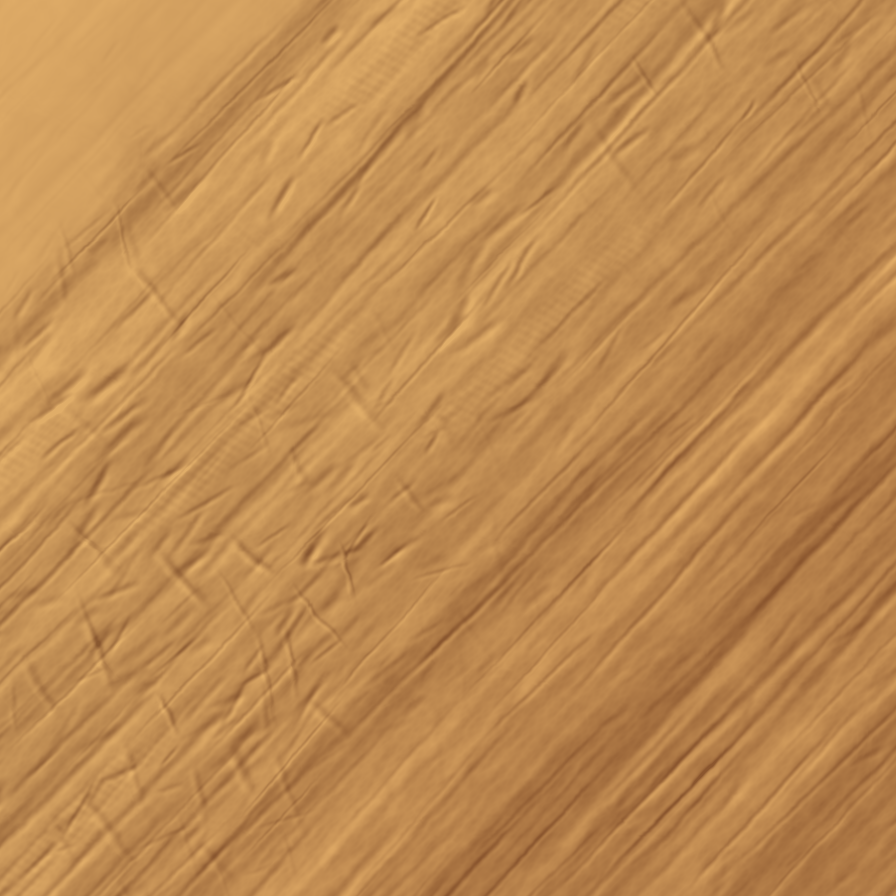
Reproduce this texture procedurally as a WebGL 2 fragment shader.

```glsl
#version 300 es
precision highp float;

uniform vec2 u_resolution;
out vec4 fragColor;

const vec3 SHADOW_SAND = vec3(0.60, 0.405, 0.23);
const vec3 LIGHT_SAND = vec3(0.85, 0.65, 0.39);
const vec3 RUST_TINT = vec3(0.006, -0.007, -0.008);
const float TRACK_ANGLE = 0.81;   // direction of the ruts, radians
const float BASE_TONE = 0.635;
const float TONE_SLOPE = 0.46;    // brightening across the ruts
const float STREAK_GAIN = 0.085;
const float RUT_GAIN = 0.52;
const float LINE_GAIN = 0.36;
const float GOUGE_GAIN = 0.58;
const float SCRATCH_GAIN = 0.5;
const float RIPPLE_GAIN = 0.04;
const float CRUMB_GAIN = 0.2;
const float GRAIN_GAIN = 0.1;
const float SMOOTH_EDGE = 0.47;   // untouched sand starts here

vec3 hash3(vec2 cell) {
    vec3 h = fract(cell.xyx * vec3(0.1031, 0.1030, 0.0973));
    h += dot(h, h.yxz + 33.33);
    return fract((h.xxy + h.yzz) * h.zyx);
}

vec2 rotate(vec2 p, float angle) {
    float c = cos(angle), s = sin(angle);
    return vec2(c * p.x + s * p.y, c * p.y - s * p.x);
}

// Soft isotropic undulation from layered, turned sines
float undulation(vec2 p) {
    float sum = 0.0, amp = 0.5;
    for (int i = 0; i < 5; i++) {
        p = rotate(p, 1.1) * 1.6 + 0.7 * sin(p.yx * 1.3);
        sum += amp * sin(p.x) * sin(p.y + 1.7);
        amp *= 0.75;
    }
    return sum;
}

// Nearest-point distance, used for grain and crumbs
float cellular(vec2 p) {
    vec2 id = floor(p);
    float nearest = 2.0;
    for (int k = 0; k < 9; k++) {
        vec2 c = id + vec2(k % 3 - 1, k / 3 - 1);
        nearest = min(nearest, length(c + hash3(c).xy - p));
    }
    return nearest;
}

// Scattered tapered grooves: dark core with a lit lower rim
float grooves(vec2 p, vec2 cell, float width, float tilt, float density, float seed) {
    vec2 q = p / cell, id = floor(q);
    float sum = 0.0;
    for (int k = 0; k < 9; k++) {
        vec2 c = id + vec2(k % 3 - 1, k / 3 - 1);
        vec3 place = hash3(c + seed), shape = hash3(c + seed + 71.3);
        vec2 d = rotate((q - c - place.xy) * cell, tilt * (2.0 * shape.x - 1.0));
        float halfLength = cell.x * mix(0.35, 0.92, shape.y);
        float taper = 1.0 - smoothstep(0.25, 1.0, abs(d.x) / halfLength);
        float x = d.y / (width * mix(0.6, 1.5, shape.z));
        float profile = 0.6 * exp(-(x + 1.9) * (x + 1.9)) - exp(-x * x);
        float depth = step(place.z, density) * mix(0.35, 1.0, fract(shape.x * 17.0));
        sum += depth * taper * profile;
    }
    return sum;
}

// Long bands, each with its own slight drift and fading
float streaks(vec2 t) {
    float sum = 0.0, freq = 21.0, amp = 1.25;
    for (int i = 0; i < 9; i++) {
        float n = float(i);
        float drift = 0.03 * sin(n * 2.3) * t.x + 0.003 * sin(t.x * 6.0 + n * 1.9);
        float fade = 0.65 + 0.35 * sin(t.x * (3.0 + n) + t.y * 11.0 + n * 4.1);
        sum += amp * fade * sin((t.y + drift) * freq + n * 2.7);
        freq *= 1.43;
        amp *= 0.94;
    }
    return sum;
}

float blob(vec2 p, vec2 centre, float radius) {
    vec2 d = (p - centre) / radius;
    return exp(-dot(d, d));
}

void main() {
    vec2 p = (gl_FragCoord.xy - 0.5 * u_resolution) / u_resolution.y;
    vec2 t = rotate(p, TRACK_ANGLE);   // x along the ruts, y across them
    float soft = undulation(p * 5.0);
    float fine = undulation(p * 30.0 + 3.0);
    vec2 w = t + vec2(0.0, 0.0013 * fine + 0.0015 * soft);

    // Regions of wear
    float untouched = smoothstep(-0.03, 0.03, t.y - SMOOTH_EDGE + 0.012 * soft);
    float driven = 1.0 - 0.88 * untouched;
    float upper = smoothstep(-0.12, 0.06, t.y);
    float scuffed = blob(p, vec2(-0.33, -0.27), 0.2) + blob(p, vec2(-0.14, -0.08), 0.17);
    float crossed = min(1.0, scuffed + 0.7 * blob(p, vec2(0.3, 0.4), 0.15)
                  + 0.6 * blob(p, vec2(-0.38, 0.2), 0.14));

    // Ruts and marks
    float relief = STREAK_GAIN * streaks(w) * mix(1.0, 0.75, upper);
    relief += RUT_GAIN * grooves(w, vec2(0.62, 0.055), 0.0042, 0.04, 0.8, 3.0);
    relief += LINE_GAIN * grooves(w, vec2(0.22, 0.02), 0.0024, 0.05, 0.65, 19.0);
    relief += GOUGE_GAIN * mix(0.35, 1.0, upper)
            * grooves(w, vec2(0.05, 0.032), 0.0036, 0.28, 0.36, 41.0);
    vec2 scratchSpace = rotate(p + 0.002 * fine, -1.1);
    relief += SCRATCH_GAIN * crossed
            * grooves(scratchSpace, vec2(0.075, 0.055), 0.0032, 0.4, 0.55, 57.0);
    relief += SCRATCH_GAIN * min(scuffed, 1.0)
            * grooves(rotate(p + 0.002 * fine, 0.65), vec2(0.055, 0.03), 0.0032, 0.4, 0.7, 83.0);

    // Faint tread ripples in narrow bands
    float band = smoothstep(0.55, 0.95, sin(w.y * 38.0 + 1.0)) * upper;
    relief += RIPPLE_GAIN * band * smoothstep(0.0, 0.6, sin(t.x * 8.0 + t.y * 15.0))
            * sin(t.x * 620.0 + t.y * 180.0);

    // Crumbs drawn out along the ruts, and loose grain
    relief += CRUMB_GAIN * (cellular(w * vec2(24.0, 95.0)) - 0.5);
    relief += GRAIN_GAIN * (cellular(t * vec2(95.0, 170.0) + 9.0) - 0.5);

    // Tone and colour
    float bank = 0.08 * untouched - 0.16 * blob(vec2(t.y, 0.0), vec2(0.435, 0.0), 0.025);
    float tone = BASE_TONE + TONE_SLOPE * t.y + bank + 0.075 * soft + 0.035 * fine;
    tone = clamp(tone + driven * relief, -0.25, 1.12);
    vec3 colour = mix(SHADOW_SAND, LIGHT_SAND, tone);
    colour += RUST_TINT * smoothstep(0.15, -0.35, t.y);
    fragColor = vec4(colour, 1.0);
}
```
